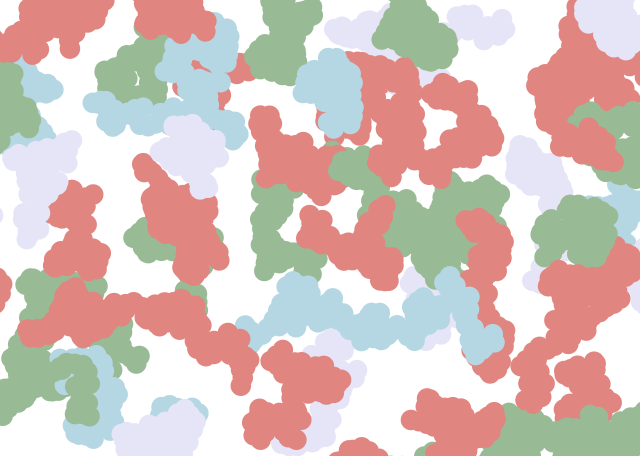
Write a Shadertoy shader that draws this pattern.

```glsl
// Flat pastel blobs on white: each blob is the union of equal discs dropped
// along a short random walk. Walks start at evenly spread points and are
// composited front to back, so covered pixels stop early.

#define DENSITY 36.0   // walks per unit area (canvas height = 1)
#define STEPS 90       // discs per walk
#define STEP 0.018     // distance between consecutive discs
#define RADIUS 0.0225  // disc radius
#define REACH 0.30     // farthest a walk strays from its start
#define MARGIN 0.15    // border outside the canvas that also holds starts
#define SEED 23u

const float TAU = 6.2831853;
const vec3 WHITE    = vec3(1.0);
const vec3 RED      = vec3(0.882, 0.522, 0.506);
const vec3 GREEN    = vec3(0.596, 0.729, 0.580);
const vec3 BLUE     = vec3(0.710, 0.843, 0.890);
const vec3 LAVENDER = vec3(0.902, 0.898, 0.969);

// Integer hash that seeds each walk
uint hash(uint n) {
    n = (n ^ (n >> 16)) * 0x7feb352du;
    n = (n ^ (n >> 15)) * 0x846ca68bu;
    return n ^ (n >> 16);
}

// Advances the generator and returns a value in [0, 1)
float nextRandom(inout uint state) {
    state = state * 747796405u + 2891336453u;
    return float(state >> 8) / 16777216.0;
}

// Signed distance from p (relative to the start) to the discs of one walk
float walkDistance(vec2 p, uint state, float pixel) {
    vec2 pos = vec2(0.0);
    float nearest = 1e3;
    for (int i = 0; i < STEPS; i++) {
        vec2 toDisc = p - pos;
        nearest = min(nearest, dot(toDisc, toDisc));
        if (nearest < (RADIUS - pixel) * (RADIUS - pixel)) break;

        // Turn back when the step would leave the allowed reach
        float angle = TAU * nextRandom(state);
        vec2 move = STEP * vec2(cos(angle), sin(angle));
        pos += length(pos + move) > REACH ? -move : move;
    }
    return sqrt(nearest) - RADIUS;
}

// Maps a value in [0, 1) to a blob colour by its share
vec3 blobColor(float t) {
    if (t < 0.41) return RED;
    if (t < 0.675) return GREEN;
    return t < 0.84 ? BLUE : LAVENDER;
}

void mainImage(out vec4 fragColor, in vec2 fragCoord) {
    float pixel = 1.0 / iResolution.y;
    vec2 p = fragCoord * pixel;
    vec2 field = vec2(iResolution.x * pixel, 1.0) + 2.0 * MARGIN;
    int walks = int(DENSITY * field.x * field.y);

    vec3 color = vec3(0.0);
    float open = 1.0;  // share of the pixel not yet covered
    for (int i = 0; i < walks; i++) {
        // Low-discrepancy start point
        float n = float(i);
        vec2 start = fract(0.5 + n * vec2(0.75488, 0.56984)) * field - MARGIN;
        vec2 local = p - start;
        if (length(local) > REACH + STEP + RADIUS) continue;

        float d = walkDistance(local, hash(uint(i) + SEED * 1009u), pixel);
        float cover = clamp(0.5 - d / pixel, 0.0, 1.0);
        color += open * cover * blobColor(fract(0.3 + n * 0.61803));
        open *= 1.0 - cover;
        if (open < 0.004) break;
    }
    fragColor = vec4(color + open * WHITE, 1.0);
}
```
